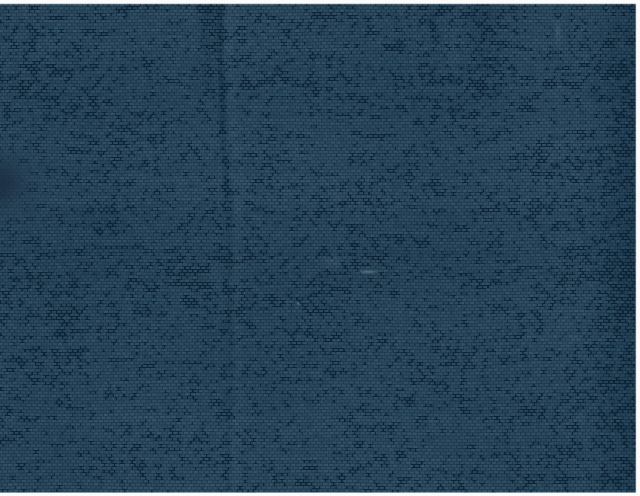
Reproduce this texture procedurally as a WebGL 2 fragment shader.

```glsl
#version 300 es
precision highp float;
// Blue basket-woven cloth on a white ground: staggered rows of short stitches
// with dark holes between them, clustered in slubby streaks by gradient noise.
// Soft vertical folds, a smudge, a shaded right side and pale flecks add wear.

uniform vec2 u_resolution;
out vec4 fragColor;

const vec2 STITCHES = vec2(120.0, 155.0);  // repeats across and down
const vec3 HOLE  = vec3(0.05, 0.14, 0.21);
const vec3 SHADE = vec3(0.10, 0.21, 0.29);
const vec3 CLOTH = vec3(0.15, 0.26, 0.34);
const vec3 LIGHT = vec3(0.21, 0.32, 0.40);
const vec3 PAPER = vec3(0.985);

float hash(vec2 p) {
    p = fract(p * vec2(0.1031, 0.1137));
    p += dot(p, p.yx + 33.33);
    return fract((p.x + p.y) * p.x * 17.0 + p.y * 53.0);
}

vec2 gradientAt(vec2 cell) {
    float angle = 6.28318 * hash(cell + 71.0);
    return vec2(cos(angle), sin(angle));
}

// Gradient noise, roughly -0.7 to 0.7
float gradientNoise(vec2 p) {
    vec2 i = floor(p), f = p - i;
    vec2 w = f * f * f * (f * (f * 6.0 - 15.0) + 10.0);
    vec2 e = vec2(0.0, 1.0);
    float a = dot(gradientAt(i), f);
    float b = dot(gradientAt(i + e.yx), f - e.yx);
    float c = dot(gradientAt(i + e.xy), f - e.xy);
    float d = dot(gradientAt(i + e.yy), f - e.yy);
    return mix(mix(a, b, w.x), mix(c, d, w.x), w.y);
}

float roundedBox(vec2 p, vec2 halfSize, float radius) {
    vec2 q = abs(p) - halfSize + radius;
    return length(max(q, 0.0)) + min(max(q.x, q.y), 0.0) - radius;
}

// Soft bump of height 1 centred on zero
float bump(float x, float width) {
    return exp(-x * x / (width * width));
}

// Pale fleck lying along x
float fleck(vec2 uv, vec2 centre, vec2 size) {
    return exp(-dot((uv - centre) / size, (uv - centre) / size));
}

// Four-step ramp from the holes to the lit thread
vec3 ramp(float tone) {
    float t = clamp(tone, 0.0, 1.1) * 3.0;
    vec3 col = mix(HOLE, SHADE, min(t, 1.0));
    col = mix(col, CLOTH, clamp(t - 1.0, 0.0, 1.0));
    return mix(col, LIGHT, max(t - 2.0, 0.0));
}

// Tone of the weave; openness raises the number and depth of holes
float weave(vec2 uv, float openness, vec2 pixel) {
    vec2 drift = vec2(gradientNoise(uv * 7.0), gradientNoise(uv * 5.0 + 19.0));
    vec2 p = uv * STITCHES + 0.7 * drift;
    float row = floor(p.y);
    p.x += 0.5 * mod(row, 2.0);
    vec2 id = vec2(floor(p.x), row);

    // Stitch, measured in row heights so that its corners stay round
    float stretch = 1.65;
    vec2 local = vec2((fract(p.x) - 0.5) * stretch, fract(p.y) - 0.5);
    vec2 halfSize = vec2(0.60 + 0.10 * hash(id + 5.0), 0.38);
    float soft = 0.6 * pixel.y * STITCHES.y;
    float stitch = 1.0 - smoothstep(-soft, soft, roundedBox(local, halfSize, 0.2));

    // Gap between neighbouring stitches: warp thread or open hole
    float gapSeed = hash(vec2(floor(p.x + 0.5), row) + 41.0);
    float streak = gradientNoise(vec2(uv.x * 15.0, row * 0.43 + 7.3));
    float patchy = gradientNoise(uv * vec2(5.0, 9.0) + 3.0);
    float open = smoothstep(0.55, 1.05, gapSeed + 0.55 * streak + 0.3 * patchy + openness);
    float gap = 0.47 - 0.85 * open;

    // Rounded thread plus uneven dye from stitch to stitch and row to row
    float thread = 0.88 - 0.5 * local.y * local.y;
    thread += 0.20 * (hash(id) - 0.5) + 0.10 * (hash(vec2(row, 9.0)) - 0.5);
    thread -= 0.12 * open;
    return mix(gap, thread, stitch);
}

void main() {
    vec2 uv = gl_FragCoord.xy / u_resolution;
    vec2 pixel = 1.0 / u_resolution;

    // Folds: one long crease, and softer ones fading down from the top
    float upper = smoothstep(0.35, 0.95, uv.y);
    float top = smoothstep(0.72, 1.0, uv.y);
    float creaseX = 0.357 - 0.012 * smoothstep(0.5, 0.95, uv.y)
                  + 0.004 * gradientNoise(vec2(uv.y * 5.0, 2.5));
    float crease = bump(uv.x - creaseX, 0.006) * (0.35 + 0.65 * upper);
    float ridge = bump(uv.x - creaseX - 0.014, 0.008);
    float softFolds = top * (bump(uv.x - 0.325, 0.014) + bump(uv.x - 0.755, 0.025)
                    + 0.5 * bump(uv.x - 0.68, 0.016));
    float side = smoothstep(0.90, 1.0, uv.x);
    float band = bump(uv.y - 0.48, 0.09);
    float depth = 0.55 * crease + 0.45 * softFolds + 0.5 * side + 0.12 * band;

    float tone = weave(uv, 0.5 * depth - 0.12 * ridge, pixel);
    tone += 0.08 * ridge - 0.40 * depth;
    tone += 0.10 * gradientNoise(uv * 4.0 + 31.0);
    tone += 0.12 * gradientNoise(uv * STITCHES * 1.3);
    vec3 col = ramp(tone);

    // Blurred smudge at the left, with a flattened halo
    vec2 smudge = (uv - vec2(0.0, 0.63)) / vec2(0.042, 0.055);
    float halo = exp(-dot(smudge, smudge) * 0.35);
    col = mix(col, CLOTH, 0.55 * halo);
    col = mix(col, vec3(0.11, 0.18, 0.26), 0.85 * exp(-dot(smudge, smudge) * 1.6));

    // Lint
    float lint = fleck(uv, vec2(0.575, 0.452), vec2(0.014, 0.003))
               + fleck(uv, vec2(0.466, 0.388), vec2(0.002, 0.003))
               + 0.4 * fleck(uv, vec2(0.872, 0.935), vec2(0.004, 0.018))
               + 0.3 * fleck(uv, vec2(0.52, 0.475), vec2(0.012, 0.010));
    col = mix(col, vec3(0.45, 0.53, 0.58), 0.6 * lint);

    // White margins at top, bottom and right
    vec2 low = smoothstep(-pixel, pixel, uv - vec2(-0.01, 0.007));
    vec2 high = smoothstep(-pixel, pixel, vec2(0.9935, 0.992) - uv);
    fragColor = vec4(mix(PAPER, col, low.x * low.y * high.x * high.y), 1.0);
}
```
